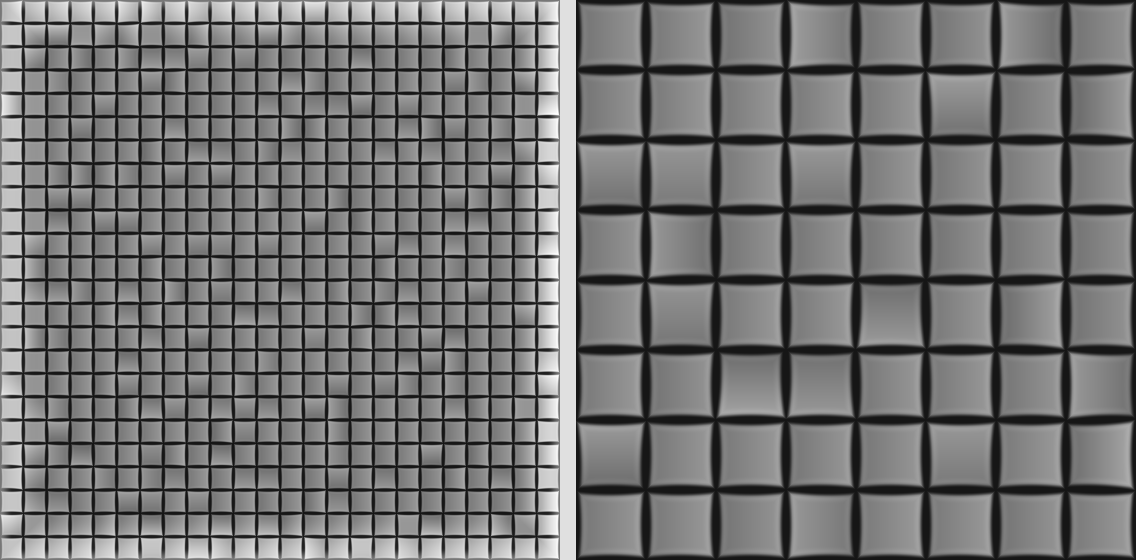
Left, the full canvas; right, a detail of the centre.
Give the GLSL for this pattern, as a WebGL 2 fragment shader.

```glsl
#version 300 es
precision highp float;
// Grid of 24 by 24 grey pillow tiles, some tilted, with light spilling in from the border.

uniform vec2 u_resolution;
out vec4 fragColor;

float hash(vec2 p) {
    vec3 q = fract(vec3(p.xyx) * 0.1031);
    q += dot(q, q.yzx + 33.33);
    return fract((q.x + q.y) * q.z);
}

// Direction in which a tile gets lighter; most tiles lean to the right.
vec2 tiltOf(vec2 cell) {
    float pick = hash(cell + 7.0);
    float strength = mix(0.65, 1.3, hash(cell + 61.0));
    if (pick < 0.11) return vec2(0.0, strength);
    if (pick < 0.21) return vec2(0.0, -strength);
    if (pick < 0.30) return vec2(-strength, 0.0);
    if (pick < 0.36) return vec2(1.35, 0.0);
    return vec2(0.8, 0.0);
}

// Distance to a tile with pinched sides, widened towards its tilt.
float tileDistance(vec2 p, vec2 tilt, float skew) {
    vec2 pinch = 0.12 * p.yx * p.yx;
    vec2 taper = 0.035 * skew * p.yx * tilt.yx;
    vec2 d = abs(p) - (0.432 + pinch + taper);
    return max(d.x, d.y);
}

void main() {
    vec2 uv = gl_FragCoord.xy / u_resolution;
    vec2 grid = uv * 24.0;
    vec2 cell = floor(grid);
    vec2 p = fract(grid) - 0.5;
    float pixel = 24.0 / min(u_resolution.x, u_resolution.y);

    // Light at the canvas border, strongest on the right
    vec2 inset = min(grid, 24.0 - grid);
    float border = min(inset.x, inset.y);
    float glow = 1.0 - smoothstep(0.0, 2.1, border);
    float rightGlow = 1.0 - smoothstep(0.0, 1.3, 24.0 - grid.x);

    // Tile face
    vec2 tilt = tiltOf(cell);
    float skew = hash(cell + 7.0) < 0.36 ? 1.0 : 0.0;
    float d = tileDistance(p, tilt, skew);
    float face = 0.525 + 0.19 * dot(p, tilt);
    face += 0.03 * (hash(cell + 23.0) - 0.5);
    face += 0.28 * glow + 0.09 * rightGlow;

    // Bevel: a faint bright rim and a darkened outer edge
    face += 0.035 * smoothstep(-0.13, -0.05, d);
    face *= 1.0 - 0.28 * smoothstep(-0.06, 0.01, d);

    // Soft dark groove, greyer where it meets the border
    float groove = mix(0.085, 0.42, 1.0 - smoothstep(0.0, 0.55, border));
    groove += 0.05 * glow;
    float soft = max(0.032, pixel * 0.6);
    float shade = mix(face, groove, smoothstep(-soft, soft, d));

    fragColor = vec4(vec3(clamp(shade, 0.0, 1.0)), 1.0);
}
```
